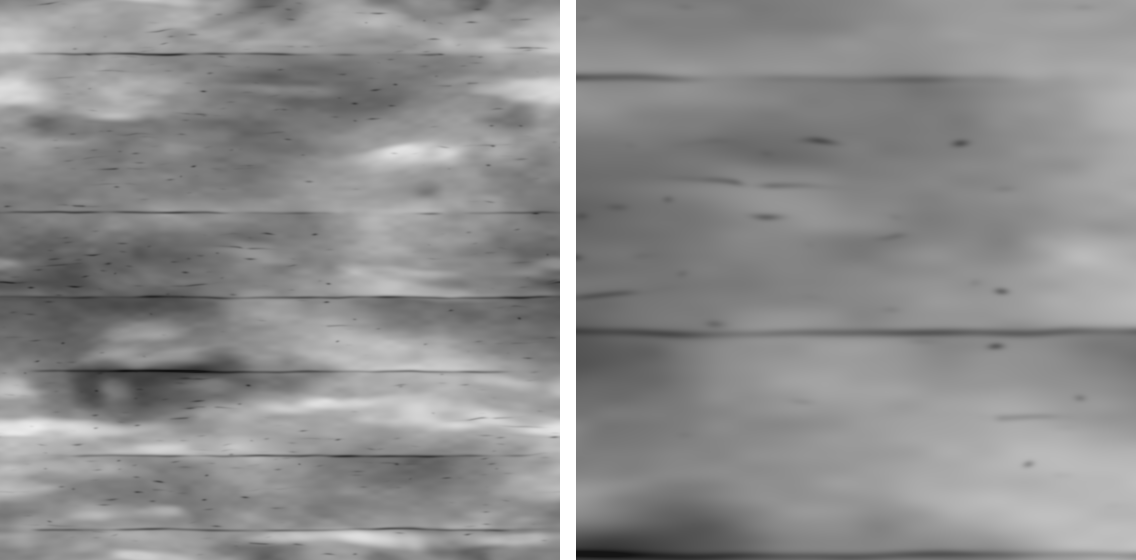
Left: the whole. Right: its middle third, enlarged.
Reproduce this texture procedurally as a WebGL 1 fragment shader.

```glsl
precision highp float;

uniform vec2 u_resolution;

const float BASE_GREY = 0.577;
const float CLOUD_CONTRAST = 0.32;
const float BLOTCH_DARKNESS = 0.20;
const float STREAK_BRIGHTNESS = 0.20;
const float CRACK_DARKNESS = 0.32;
const float CRACK_WIDTH = 0.0026;
const float CRACK_START = 0.469;
const float CRACK_STEP = 0.283;
const float CRACK_LAST = 5.0;
const float LIP_GLOW = 0.15;
const float DASH_DARKNESS = 0.20;
const float DASH_WIDTH = 0.0021;

float hash(vec2 p) {
  return fract(sin(dot(p, vec2(127.1, 311.7))) * 43758.5453);
}

// Value noise that wraps after a whole number of cells
float noise(vec2 uv, vec2 cells, float seed) {
  vec2 p = uv * cells;
  vec2 i = floor(p);
  vec2 f = p - i;
  f = f * f * (3.0 - 2.0 * f);
  vec2 a = mod(i, cells) + seed;
  vec2 b = mod(i + 1.0, cells) + seed;
  return mix(mix(hash(a), hash(vec2(b.x, a.y)), f.x),
             mix(hash(vec2(a.x, b.y)), hash(b), f.x), f.y);
}

// Weathered surface: layered noise drawn out along the grain
float clouds(vec2 uv) {
  float sum = noise(uv, vec2(3.0, 6.0), 3.7) - 0.5;
  sum += 0.68 * (noise(uv, vec2(4.0, 13.0), 11.3) - 0.5);
  sum += 0.40 * (noise(uv, vec2(9.0, 26.0), 23.9) - 0.5);
  sum += 0.22 * (noise(uv, vec2(22.0, 50.0), 37.1) - 0.5);
  sum += 0.12 * (noise(uv, vec2(44.0, 110.0), 39.3) - 0.5);
  return sum * CLOUD_CONTRAST;
}

// Long broken cracks, with a bright lip above and shade below
float cracks(vec2 uv) {
  float sum = 0.0;
  for (float i = 0.0; i <= CRACK_LAST; i++) {
    vec2 along = vec2(uv.x, (i + 0.5) / (CRACK_LAST + 1.0));
    float strength = mix(0.3, 1.0, abs(2.0 * i / CRACK_LAST - 1.0));
    float height = fract(CRACK_START - i * CRACK_STEP);
    height += 0.004 * (noise(along, vec2(7.0, 6.0), 41.3) - 0.5);
    height += 0.002 * (noise(along, vec2(30.0, 6.0), 47.9) - 0.5);
    float d = fract(uv.y - height + 0.5) - 0.5;
    float opening = 0.75 * noise(along, vec2(4.0, 6.0), 53.1);
    opening += 0.45 * noise(along, vec2(26.0, 6.0), 59.7);
    opening = smoothstep(0.6 - 0.35 * strength, 1.0, opening);
    float line = exp(-pow(abs(d) / CRACK_WIDTH, 2.0));
    float lip = smoothstep(0.3, 0.9, noise(along, vec2(4.0, 6.0), 67.3));
    float above = smoothstep(-0.006, 0.008, d);
    float glow = above * exp(-max(d, 0.0) / 0.020);
    float shade = (1.0 - above) * exp(min(d, 0.0) / 0.025);
    sum += strength * lip * LIP_GLOW * (glow - 0.5 * shade);
    sum -= CRACK_DARKNESS * opening * line;
  }
  return sum;
}

// Scattered frayed splits, gathered in patches; rim is the pale upper edge
float dashes(vec2 uv, vec2 cells, float longest, float share, float rim, float seed) {
  vec2 cell = floor(uv * cells);
  float wobble = 0.004 * (noise(uv, vec2(36.0, 20.0), 71.9) - 0.5);
  float fray = smoothstep(0.1, 0.75, noise(uv, vec2(64.0, 60.0), 73.3));
  float sum = 0.0;
  for (float y = -1.0; y <= 1.0; y++) {
    for (float x = -1.0; x <= 1.0; x++) {
      vec2 place = cell + vec2(x, y);
      vec2 id = mod(place, cells) + seed;
      vec2 jitter = vec2(hash(id + 1.7), hash(id + 5.3));
      vec2 center = (place + jitter) / cells;
      vec2 d = uv - center;
      float reach = longest * mix(0.25, 1.0, hash(id + 9.1));
      float slope = 0.14 * (hash(id + 13.9) - 0.4);
      float across = d.y - slope * d.x + wobble;
      float taper = exp(-pow(abs(d.x) / reach, 2.0) * 1.6);
      float line = exp(-pow(abs(across) / DASH_WIDTH, 2.0));
      float edge = exp(-pow(abs(across - 0.008) / 0.006, 2.0));
      float patches = noise(center, vec2(5.0, 11.0), 77.7);
      float present = step(hash(id + 17.3), share * 2.0 * patches);
      float roll = hash(id + 21.1);
      float strength = mix(0.2, 1.0, roll * roll);
      sum += present * strength * taper * (rim * edge - line * fray);
    }
  }
  return sum * DASH_DARKNESS;
}

void main() {
  vec2 uv = gl_FragCoord.xy / u_resolution;

  // Gentle warp hides the noise lattice
  vec2 warp = vec2(noise(uv, vec2(4.0, 9.0), 79.3), noise(uv, vec2(5.0, 7.0), 83.7)) - 0.5;
  vec2 grain = uv + warp * vec2(0.07, 0.022);

  float grey = BASE_GREY + clouds(grain);

  // Dark stains and pale drawn-out streaks
  float stain = noise(grain, vec2(4.0, 9.0), 89.1);
  stain *= mix(0.6, 1.2, noise(grain, vec2(18.0, 32.0), 97.3));
  grey -= BLOTCH_DARKNESS * smoothstep(0.5, 0.95, stain);
  float streak = noise(grain, vec2(4.0, 25.0), 101.9);
  streak *= mix(0.7, 1.15, noise(grain, vec2(14.0, 56.0), 107.7));
  grey += STREAK_BRIGHTNESS * smoothstep(0.5, 1.0, streak);

  grey += cracks(uv);
  grey += dashes(uv, vec2(8.0, 28.0), 0.055, 0.28, 0.25, 113.3);
  grey += dashes(uv, vec2(26.0, 58.0), 0.014, 0.30, 0.0, 211.7);

  gl_FragColor = vec4(vec3(clamp(grey, 0.08, 0.95)), 1.0);
}
```
